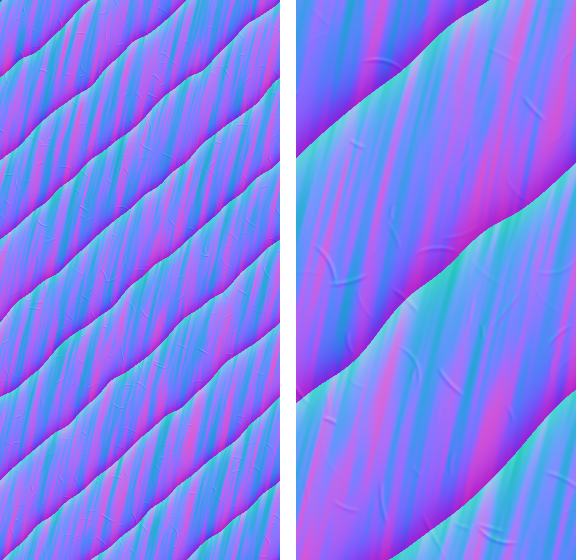
Left, the full canvas; right, a detail of the centre.
Give the GLSL for this texture map, as a Shadertoy shader.

```glsl
// Tileable normal map of a coiled rope: slanted wavy bands of streaky fibres.

const float TAU = 6.2831853;
const vec2  BANDS = vec2(-3.0, 7.0);       // band repeats across and up
const vec2  STRANDS = vec2(16.0, -7.0);    // strand repeats across and up
const float COIL_STEP = 66.0;              // strand shift per band, so the coil closes
const float COIL_LENGTH = 91.0;            // strands along the whole coil (16*7 - 7*3)
const float WOBBLE = 0.024;                // waviness of the band edges
const vec2  EDGE_DIR = vec2(-0.32, 0.90);  // facing of the upper band edge
const vec2  STREAK_DIR = vec2(1.0, -0.40); // facing of a strand flank
const float ROUNDNESS = 0.25;              // slope across each band
const float RIM = 0.75;                    // extra tilt at the upper edge
const float CREASE = 0.95;                 // extra tilt at the lower edge
const vec2  HAIR_GRID = vec2(20.0, 40.0);  // cells of loose hairs
const float HAIR_WIDTH = 0.055;
const float HAIR_SLOPE = 0.55;

float hash(vec2 p) {
    vec3 q = fract(vec3(p.xyx) * 0.1031);
    q += dot(q, q.yzx + 33.33);
    return fract((q.x + q.y) * q.z);
}

// Value noise in -1..1 that wraps along x.
float wrapNoise(vec2 p, float period) {
    vec2 i = floor(p);
    vec2 f = p - i;
    f = f * f * (3.0 - 2.0 * f);
    float x0 = mod(i.x, period);
    float x1 = mod(i.x + 1.0, period);
    float low = mix(hash(vec2(x0, i.y)), hash(vec2(x1, i.y)), f.x);
    float high = mix(hash(vec2(x0, i.y + 1.0)), hash(vec2(x1, i.y + 1.0)), f.x);
    return 2.0 * mix(low, high, f.y) - 1.0;
}

// Layered sines with whole frequencies.
float edgeWobble(vec2 uv) {
    float w = sin(TAU * dot(uv, vec2(2.0, 3.0)) + 0.6);
    w += 0.7 * sin(TAU * dot(uv, vec2(5.0, -2.0)) + 2.1);
    w += 0.4 * sin(TAU * dot(uv, vec2(7.0, 4.0)) + 4.0);
    w += 0.25 * sin(TAU * dot(uv, vec2(13.0, -5.0)) + 1.3);
    return WOBBLE * w;
}

// Tilt of the strands: regular plies, ribbons, threads and fine grain.
float streakSlope(float coil, float height) {
    float drift = wrapNoise(vec2(coil, 7.5), COIL_LENGTH);
    float s = 0.30 * sin(TAU * coil + 1.8 * drift);
    s += 0.42 * wrapNoise(vec2(coil * 3.0, height * 0.8), COIL_LENGTH * 3.0);
    s += 0.42 * wrapNoise(vec2(coil * 6.0, height * 1.7 + 17.0), COIL_LENGTH * 6.0);
    s += 0.38 * wrapNoise(vec2(coil * 11.0, height * 4.0 + 41.0), COIL_LENGTH * 11.0);
    return s;
}

// Embossed short curved hairs, scattered one per cell.
vec2 hairSlope(vec2 uv) {
    vec2 p = uv * HAIR_GRID;
    vec2 home = floor(p);
    vec2 slope = vec2(0.0);
    for (int y = -1; y <= 1; y++) {
        for (int x = -1; x <= 1; x++) {
            vec2 cell = home + vec2(x, y);
            vec2 id = mod(cell, HAIR_GRID);
            vec2 centre = cell + vec2(hash(id + 3.7), hash(id + 51.3));
            float angle = TAU * hash(id + 97.1);
            vec2 along = vec2(cos(angle), sin(angle));
            vec2 across = vec2(-along.y, along.x);
            vec2 q = vec2(dot(p - centre, along), dot(p - centre, across));
            float bend = 1.6 * hash(id + 23.9) - 0.8;
            float d = (q.y + bend * q.x * q.x) / HAIR_WIDTH;
            float reach = 0.2 + 0.45 * hash(id + 71.7);
            float fade = 1.0 - smoothstep(0.4 * reach, reach, abs(q.x));
            float strength = hash(id + 12.5);
            slope += across * d * exp(-d * d) * fade * strength * strength;
        }
    }
    return HAIR_SLOPE * slope;
}

void mainImage(out vec4 fragColor, in vec2 fragCoord) {
    vec2 uv = fragCoord / iResolution.xy;

    // Band number and height within the band
    float phase = dot(uv, BANDS) + edgeWobble(uv);
    float band = floor(phase);
    float height = phase - band;
    float seam = smoothstep(0.0, fwidth(phase), min(height, 1.0 - height) * 2.0);

    // Strand position along the closed coil, slightly bowed
    float bow = 0.3 * height * (1.0 - height);
    float coil = dot(uv, STRANDS) + COIL_STEP * band + bow;

    // Slopes of band, strands and hairs
    float profile = ROUNDNESS * (2.0 * height - 1.0);
    profile += RIM * pow(height, 14.0) - CREASE * pow(1.0 - height, 12.0);
    float calm = 1.0 - 0.5 * pow(1.0 - height, 8.0);
    vec2 slope = EDGE_DIR * profile;
    slope += STREAK_DIR * streakSlope(coil, height) * calm;
    slope = slope * mix(0.5, 1.0, seam) + hairSlope(uv);

    vec3 normal = normalize(vec3(slope, 0.88));
    fragColor = vec4(0.5 + 0.5 * normal, 1.0);
}
```
